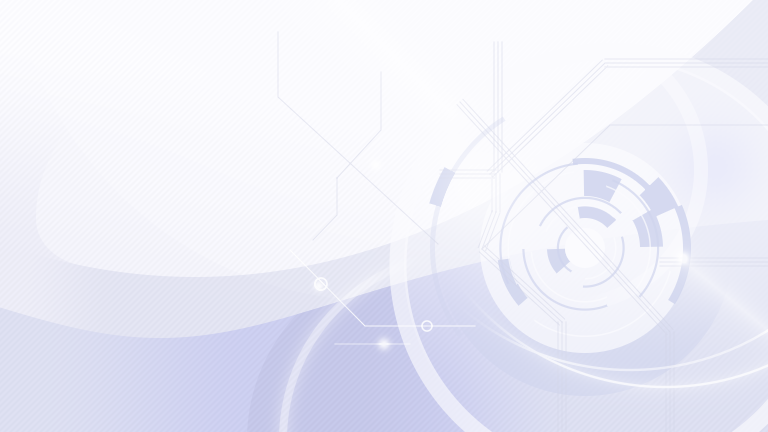
Give the GLSL for this background, as a WebGL 1 fragment shader.

```glsl
precision highp float;
// Pale lavender technology backdrop: sweeping waves, a segmented dial, circuit traces and soft glows.
uniform vec2 u_resolution;

#define HEIGHT 4.32             // canvas height in drawing units
#define HUB vec2(5.85, 1.84)    // centre of the dial
#define WHITE vec3(0.985, 0.985, 0.997)
#define MIST vec3(0.925, 0.925, 0.966)
#define LAVENDER vec3(0.85, 0.86, 0.93)
#define VIOLET vec3(0.765, 0.775, 0.905)
#define HATCH_PITCH 0.06
#define HATCH_DEPTH 0.01
#define TRACE_GAP 0.04
#define TRACE_WIDTH 0.005

float pixel;  // size of one pixel in drawing units
vec2 p;       // current position

// Antialiased coverage of a signed distance.
float cover(float d) { return clamp(0.5 - d / pixel, 0.0, 1.0); }

float disc(vec2 c, float r) { return cover(length(p - c) - r); }

float ring(vec2 c, float r, float w) { return cover(abs(length(p - c) - r) - w); }

float glow(vec2 c, float size) {
  vec2 d = (p - c) / size;
  return exp(-dot(d, d));
}

// Dial segment between two radii and two angles in degrees.
float arc(float r0, float r1, float a0, float a1) {
  vec2 q = p - HUB;
  float r = length(q);
  float turn = degrees(atan(q.y, q.x)) - 0.5 * (a0 + a1);
  float side = abs(mod(turn + 180.0, 360.0) - 180.0) - 0.5 * (a1 - a0);
  return cover(max(max(r0 - r, r - r1), radians(side) * r));
}

float segment(vec2 a, vec2 b) {
  vec2 d = b - a;
  return length(p - a - d * clamp(dot(p - a, d) / dot(d, d), 0.0, 1.0));
}

// Parallel traces from a to b, with n lines on either side.
float bus(vec2 a, vec2 b, float n) {
  vec2 dir = normalize(b - a), d = p - a;
  float along = dot(d, dir), off = dir.x * d.y - dir.y * d.x;
  off -= TRACE_GAP * clamp(floor(off / TRACE_GAP + 0.5), -n, n);
  along -= clamp(along, 0.0, length(b - a));
  return cover(length(vec2(along, off)) - TRACE_WIDTH);
}

float bend(vec2 a, vec2 b, vec2 c, float n) { return max(bus(a, b, n), bus(b, c, n)); }

vec3 backdrop() {
  vec3 col = mix(MIST, WHITE, smoothstep(1.6, 4.1, p.y + 0.22 * p.x));
  col = mix(col, WHITE, 0.28 * disc(vec2(3.8, 5.02), 3.71));
  // upper wave with a rounded left corner
  float base = 1.55 + 0.089 * pow(abs(p.x - 1.95), 2.0) - p.y;
  float left = 0.36 + 0.4 * pow(abs(p.y - 2.15), 2.0) - p.x;
  float h = max(0.35 - abs(base - left), 0.0);
  float panel = cover(max(base, left) + h * h / 1.4);
  col = mix(col, WHITE, 0.42 * panel * (1.0 - smoothstep(2.3, 3.3, p.y)));
  col = mix(col, LAVENDER, 0.5 * cover(-base) * smoothstep(0.2, 1.2, p.x));
  // lower wave
  float s = (p.x - 1.6) * (p.x - 1.6);
  float lower = cover(p.y - 0.94 - 0.15 * s / (1.0 + 0.1 * s));
  vec3 deep = mix(LAVENDER + 0.015, VIOLET + 0.035, smoothstep(0.3, 2.6, p.x));
  deep = mix(deep, LAVENDER + 0.015, smoothstep(4.2, 5.8, p.x));
  col = mix(col, deep, lower);
  // dark disc and its bright inner rim
  float dark = disc(vec2(4.3, -0.08), 1.83) * lower;
  col = mix(col, VIOLET, 0.8 * dark * (1.0 - smoothstep(3.4, 5.0, p.x)));
  float rim = length(p - vec2(4.7, -0.08)) - 1.87;
  float shine = 0.3 * cover(abs(rim) - 0.04) + 0.25 * exp(-rim * rim * 90.0);
  return mix(col, WHITE, shine * (1.0 - smoothstep(3.6, 4.3, p.x)));
}

vec3 dial(vec3 col) {
  vec3 shade = LAVENDER - vec3(0.04, 0.03, 0.0);
  // wide outer rings and the shaded crescent
  vec2 c = vec2(6.12, 1.67);
  col = mix(col, WHITE, 0.5 * disc(c, 2.08) * smoothstep(0.0, 2.4, p.y));
  col = mix(col, shade, 0.6 * disc(HUB, 1.48) * (1.0 - smoothstep(0.6, 1.7, p.y)));
  col = mix(col, WHITE, 0.65 * ring(c, 2.14, 0.085));
  col = mix(col, WHITE, 0.5 * ring(vec2(5.65, 2.62), 1.36, 0.07) * smoothstep(5.6, 6.6, p.x));
  col = mix(col, WHITE, 0.7 * disc(HUB, 1.05));
  // tinted segments
  float tint = arc(0.52, 0.78, 62.0, 91.0) + arc(0.55, 0.78, 1.0, 30.0)
    + arc(0.76, 1.02, 24.0, 44.0) + arc(0.84, 0.9, 44.0, 98.0)
    + arc(0.98, 1.06, -32.0, 24.0) + arc(0.76, 0.88, 188.0, 221.0)
    + arc(0.3, 0.42, 42.0, 100.0) + arc(0.2, 0.38, 182.0, 222.0)
    + arc(1.5, 1.62, 150.0, 164.0) + 0.4 * arc(1.5, 1.55, 122.0, 215.0);
  col = mix(col, shade, 0.85 * min(tint, 1.0));
  // thin broken rings
  for (int i = 0; i < 6; i++) {
    float r = 0.26 + 0.115 * float(i);
    float a = 130.0 + 137.0 * float(i);
    col = mix(col, shade, 0.7 * arc(r, r + 0.022, a, a + 110.0));
    col = mix(col, WHITE, 0.7 * arc(r + 0.04, r + 0.055, a + 140.0, a + 250.0));
  }
  col = mix(col, WHITE, 0.7 * arc(1.55, 1.72, 138.0, 150.0));
  return mix(col, WHITE, 0.9 * disc(HUB, 0.2));
}

float traces() {
  vec2 knee = vec2(4.96, 2.2), foot = vec2(5.62, 1.1), step1 = vec2(3.37, 2.54);
  float t = bend(vec2(7.7, 3.69), vec2(6.05, 3.69), vec2(4.9, 2.58), 1.0)
    + bend(vec2(7.7, 3.07), vec2(6.1, 3.07), vec2(4.82, 1.83), 0.0)
    + bend(vec2(4.4, 2.58), vec2(4.96, 2.58), knee, 1.0)
    + bend(knee, vec2(4.82, 1.83), foot, 1.0) + bus(foot, vec2(5.62, 0.0), 1.0)
    + bend(vec2(4.6, 3.3), vec2(6.7, 1.0), vec2(6.7, 0.0), 1.0)
    + bend(vec2(2.78, 4.0), vec2(2.78, 3.35), vec2(4.38, 1.88), 0.0)
    + bend(vec2(3.81, 3.6), vec2(3.81, 3.02), step1, 0.0)
    + bend(step1, vec2(3.37, 2.17), vec2(3.13, 1.92), 0.0)
    + bus(vec2(6.6, 1.7), vec2(7.7, 1.7), 1.0) + bus(vec2(4.98, 3.9), vec2(4.98, 2.6), 1.0);
  return min(t, 1.0);
}

float lights() {
  // linked nodes and small sparks
  float l = bend(vec2(2.9, 1.82), vec2(3.65, 1.06), vec2(4.75, 1.06), 0.0)
    + ring(vec2(3.21, 1.48), 0.06, 0.008) + ring(vec2(4.27, 1.06), 0.05, 0.008)
    + 0.7 * bus(vec2(3.35, 0.88), vec2(4.1, 0.88), 0.0)
    + glow(vec2(3.76, 2.67), 0.05) + glow(vec2(3.84, 0.88), 0.06)
    + glow(vec2(3.19, 1.46), 0.05) + glow(vec2(6.83, 1.74), 0.06);
  // sweeping ribbons at the lower right
  float a = abs(length(p - vec2(6.65, 3.02)) - 2.57);
  float b = abs(length(p - vec2(6.3, 3.22)) - 2.6);
  float low = smoothstep(4.5, 5.6, p.x) * (1.0 - smoothstep(1.2, 1.8, p.y));
  l += low * (0.6 * cover(min(a, b) - 0.012) + 0.35 * exp(-a * 14.0));
  // soft beams
  l += 0.5 * exp(-9.0 * segment(vec2(6.85, 1.7), vec2(7.7, 1.0)));
  l += 0.6 * exp(-7.0 * segment(vec2(3.4, 4.3), vec2(4.5, 3.2)));
  return min(l + 0.5 * glow(vec2(4.8, 2.4), 0.45), 1.0);
}

void main() {
  pixel = HEIGHT / u_resolution.y;
  p = gl_FragCoord.xy * pixel;
  vec3 col = backdrop();
  float fade = 1.0 - 0.7 * smoothstep(3.0, 6.0, 0.5 * p.x + p.y);
  col += HATCH_DEPTH * fade * sin(6.2832 * (p.x - p.y) / HATCH_PITCH);
  col = mix(col, VIOLET + 0.06, 0.75 * glow(vec2(7.15, 2.65), 0.42));
  col = mix(dial(col), LAVENDER - 0.03, 0.5 * traces());
  col = mix(col, vec3(1.0), 0.85 * lights());
  gl_FragColor = vec4(clamp(col, 0.0, 1.0), 1.0);
}
```
